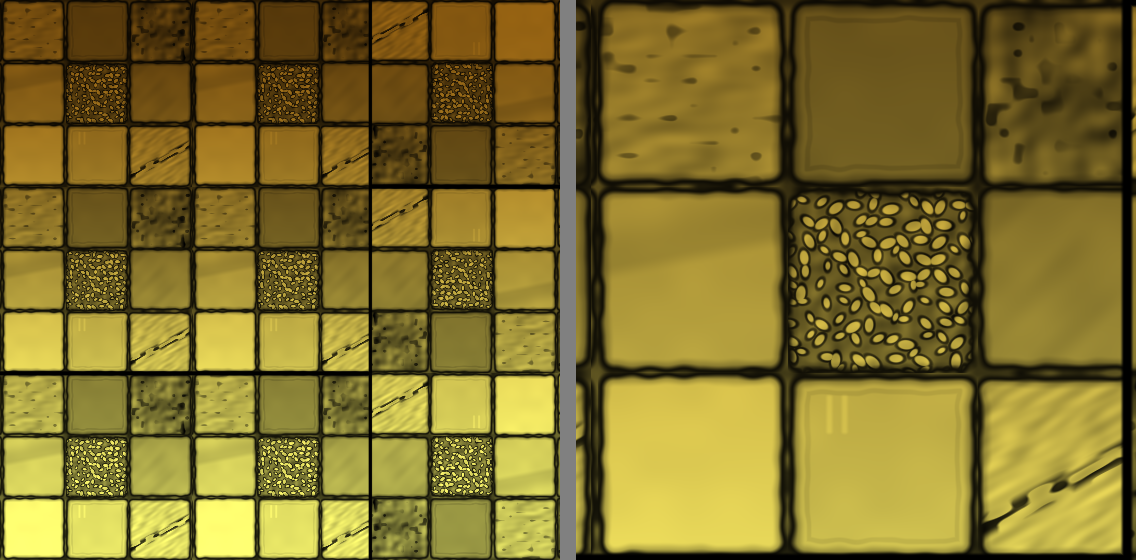
Left: the whole. Right: its middle third, enlarged.
Reproduce this pattern procedurally as a WebGL 1 fragment shader.

```glsl
precision highp float;
uniform vec2 u_resolution;

vec2 hash2(vec2 p) {
  vec3 h = fract(vec3(p.xyx) * vec3(0.1031, 0.1030, 0.0973));
  h += dot(h, h.yzx + 33.33);
  return fract((h.xx + h.yz) * h.zy);
}

float noise(vec2 p) {
  vec2 i = floor(p), f = fract(p);
  f = f * f * (3.0 - 2.0 * f);
  float low = mix(hash2(i).x, hash2(i + vec2(1, 0)).x, f.x);
  float high = mix(hash2(i + vec2(0, 1)).x, hash2(i + 1.0).x, f.x);
  return mix(low, high, f.y);
}

// Directional difference of noise, read as lit bumps
float relief(vec2 p) {
  return noise(p + vec2(-0.3, 0.3)) - noise(p + vec2(0.3, -0.3));
}

float roundedBox(vec2 p, vec2 halfSize, float radius) {
  vec2 d = abs(p) - halfSize + radius;
  return length(max(d, 0.0)) + min(max(d.x, d.y), 0.0) - radius;
}

// Oval grains turned at random: bright cores, dark outlines
float pebbles(vec2 p) {
  vec2 cell = floor(p);
  float nearest = 2.0;
  for (int j = -1; j <= 1; j++) {
    for (int i = -1; i <= 1; i++) {
      vec2 c = cell + vec2(float(i), float(j));
      vec2 h = hash2(c + 17.0);
      vec2 d = p - c - 0.15 - 0.7 * h;
      float a = 6.283 * hash2(c + 5.0).y;
      d = vec2(cos(a) * d.x + sin(a) * d.y, cos(a) * d.y - sin(a) * d.x);
      nearest = min(nearest, length(d * vec2(1.0, 1.7)) + 0.25 * h.y);
    }
  }
  float core = 1.0 - smoothstep(0.38, 0.56, nearest);
  float outline = smoothstep(0.42, 0.56, nearest) * (1.0 - smoothstep(0.6, 0.8, nearest));
  return 0.5 + 0.42 * core - 0.3 * outline + 0.2 * relief(p * 1.5);
}

// Brightness of one stone; f spans -0.5 to 0.5
float stone(vec2 id, vec2 f, float d) {
  vec3 row = id.y < 0.5 ? vec3(1.0, 0.89, 0.87)
           : id.y < 1.5 ? vec3(0.86, 0.6, 0.69) : vec3(0.77, 0.59, 0.5);
  float tone = id.x < 0.5 ? row.x : id.x < 1.5 ? row.y : row.z;
  float kind = id.x + 3.0 * id.y;
  vec2 g = f + id * 7.0 + 20.0;
  tone += 0.05 * (noise(g * 5.0) - 0.5);

  if (kind == 1.0 || kind == 7.0) {
    // Faint inset frame, and two short raised strokes on the lighter stone
    tone -= 0.07 * (1.0 - smoothstep(0.006, 0.02, abs(d + 0.07)));
    float strokes = roundedBox(vec2(abs(f.x + 0.24) - 0.04, f.y - 0.28), vec2(0.012, 0.1), 0.01);
    if (kind == 1.0) tone += 0.09 * (1.0 - smoothstep(-0.01, 0.015, strokes));
  } else if (kind == 2.0) {
    // Broken diagonal scratches
    vec2 s = vec2(dot(f, vec2(0.88, 0.48)), dot(f, vec2(-0.48, 0.88)));
    tone += 0.2 * relief(s * vec2(7.0, 22.0) + 40.0);
    float band = 1.0 - smoothstep(0.02, 0.08, abs(s.y + 0.06));
    tone -= 0.75 * band * smoothstep(0.5, 0.75, noise(s * vec2(9.0, 32.0) + 60.0));
  } else if (kind == 3.0) {
    // Slanted soft band
    float slant = f.y - 0.2 * f.x - 0.12;
    tone -= 0.11 * smoothstep(-0.05, 0.05, slant) * (1.0 - smoothstep(0.1, 0.35, slant));
  } else if (kind == 4.0) {
    tone = pebbles(g * 11.0);
  } else if (kind == 5.0) {
    tone += 0.07 * (noise(vec2(g.x + g.y, g.y - g.x) * vec2(2.0, 7.0)) - 0.5) - 0.08 * f.y;
  } else if (kind == 6.0) {
    // Streaky rough face with a few pits
    tone += 0.17 * relief(g * vec2(6.0, 14.0));
    tone -= 0.3 * smoothstep(0.78, 0.92, noise(g * vec2(9.0, 15.0)));
  } else if (kind == 8.0) {
    // Mottled face, darker to the right
    tone += 0.25 * relief(g * 11.0) + 0.2 * (noise(g * 5.0) - 0.5) - 0.12 * f.x;
    tone -= 0.3 * smoothstep(0.66, 0.85, noise(g * 14.0)) * smoothstep(-0.1, 0.4, abs(f.x));
  }
  return tone;
}

void main() {
  vec2 uv = gl_FragCoord.xy / u_resolution;
  vec2 p = uv * 3.0;

  // The right-hand column of blocks is turned half way round
  bool turned = p.x > 1.984;
  vec2 q = turned ? vec2(2.992 - p.x, fract(-p.y)) : vec2(mod(p.x, 1.027), fract(p.y));
  vec2 grid = vec2((q.x - 0.012) / 0.339, q.y * 3.0);
  vec2 id = mod(floor(grid), 3.0);
  vec2 f = fract(grid) - 0.5;

  // Uneven stone outline
  vec2 shift = 0.024 * (hash2(id + 3.0) - 0.5);
  float d = roundedBox(f - shift, vec2(0.467), 0.06);
  d += 0.022 * (noise(grid * 11.0 + 9.0) - 0.5);
  if (id == vec2(1.0)) d += 0.025 * (noise(grid * 24.0) - 0.5);

  float face = stone(id, f, d) * mix(0.72, 1.0, smoothstep(0.0, -0.05, d));
  float grout = 0.08 + 0.4 * smoothstep(0.012, 0.045, d) * noise(grid * 13.0 + 30.0);
  float light = mix(face, grout, smoothstep(-0.016, 0.016, d));

  // Black seams between blocks
  float seam = abs(p.x - 1.984) - 0.008;
  seam = min(seam, abs(p.y - (turned ? 2.0 : 1.0)) - 0.01);
  light *= smoothstep(-0.003, 0.005, seam);

  // Brown at the top, yellow at the bottom
  vec3 tint = mix(vec3(1.02, 1.01, 0.45), vec3(0.58, 0.38, 0.07), smoothstep(0.0, 1.0, uv.y));
  gl_FragColor = vec4(clamp(tint * light, 0.0, 1.0), 1.0);
}
```
